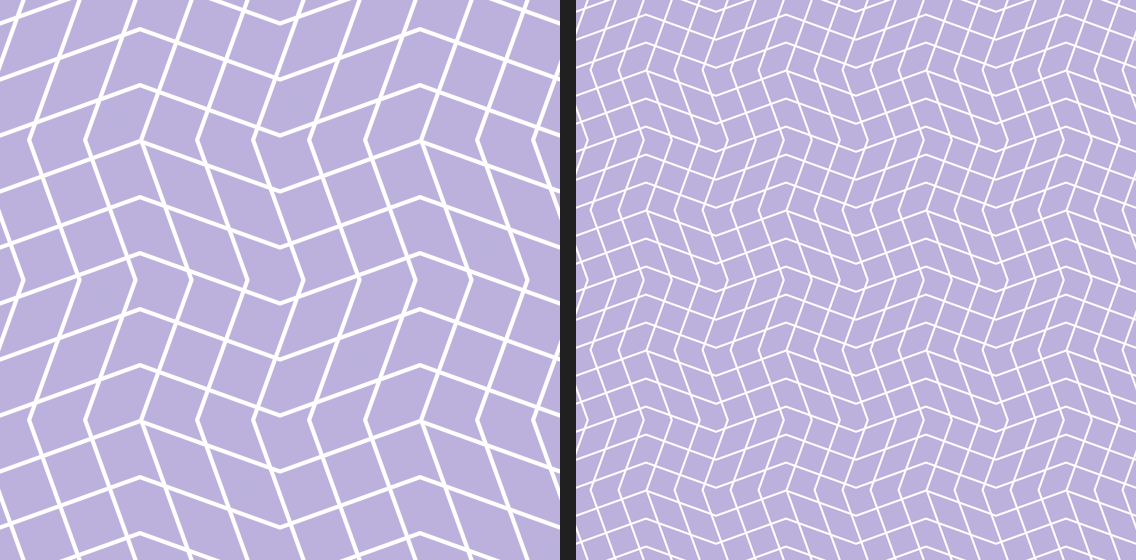
Left, the tile; right, the same tile 2 across and 2 down.
A WebGL 1 fragment shader for this pattern:

```glsl
precision highp float;

uniform vec2 u_resolution;

const float LINES = 10.0;         // lines across and down
const float WAVES = 2.0;          // zigzag periods across and down
const float SWING = 0.09;         // peak-to-valley height of a zigzag
const vec2 OFFSET = vec2(0.042, 0.058);
const float HALF_WIDTH = 0.0037;
const float HALO_REACH = 0.012;
const float HALO_STRENGTH = 0.02;
const vec3 LILAC = vec3(0.735, 0.692, 0.866);
const vec3 WHITE = vec3(1.0);

// Triangle wave: 0 at the ends of each period, 1 in the middle.
vec2 triangle(vec2 t) {
  return 1.0 - abs(2.0 * fract(t) - 1.0);
}

// Perpendicular distances to the upright (x) and level (y) zigzag lines.
vec2 zigzagDistances(vec2 uv) {
  vec2 bend = SWING * triangle(uv.yx * WAVES) * vec2(-1.0, 1.0);
  vec2 phase = (uv - OFFSET - bend) * LINES;
  vec2 axial = abs(fract(phase + 0.5) - 0.5) / LINES;
  float slope = 2.0 * SWING * WAVES;
  return axial * inversesqrt(1.0 + slope * slope);
}

void main() {
  vec2 uv = gl_FragCoord.xy / u_resolution;
  float pixel = 1.0 / min(u_resolution.x, u_resolution.y);

  // Both line families, joined
  vec2 dist = zigzagDistances(uv);
  vec2 cover = clamp((HALF_WIDTH - dist) / pixel + 0.5, 0.0, 1.0);
  float line = max(cover.x, cover.y);

  // Faint lightening of the ground beside the lines
  float nearest = min(dist.x, dist.y);
  float halo = HALO_STRENGTH * exp(-nearest / HALO_REACH);

  vec3 color = mix(LILAC, WHITE, halo);
  gl_FragColor = vec4(mix(color, WHITE, line), 1.0);
}
```
